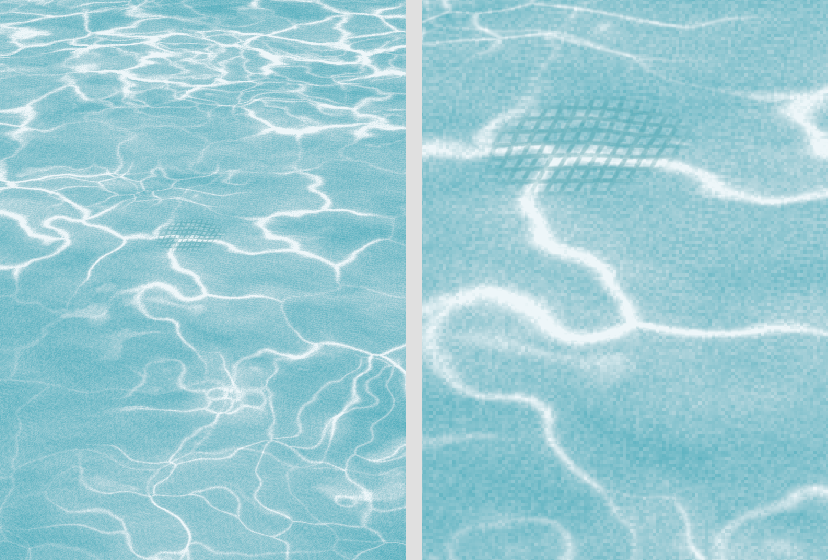
Left, the full canvas; right, a detail of the centre.
A WebGL 1 fragment shader for this texture:

```glsl
precision highp float;
uniform vec2 u_resolution;

float hash(vec2 p) {
  return fract(sin(dot(p, vec2(127.1, 311.7))) * 43758.5);
}

float noise(vec2 p) {
  vec2 i = floor(p), f = fract(p);
  f = f * f * (3.0 - 2.0 * f);
  return mix(mix(hash(i), hash(i + vec2(1, 0)), f.x),
             mix(hash(i + vec2(0, 1)), hash(i + vec2(1, 1)), f.x), f.y);
}

float fbm(vec2 p) {
  float sum = 0.0, amp = 0.53;
  for (int i = 0; i < 4; i++) {
    sum += amp * noise(p);
    p = mat2(1.6, 1.2, -1.2, 1.6) * p + 7.3;
    amp *= 0.5;
  }
  return sum;
}

// Distance to the border between the two nearest cell centres
float cellEdge(vec2 p) {
  vec2 cell = floor(p), near = vec2(9.0), next = vec2(9.0);
  for (int y = -1; y <= 1; y++) {
    for (int x = -1; x <= 1; x++) {
      vec2 c = cell + vec2(x, y);
      vec2 r = c + 0.1 + 0.8 * vec2(hash(c), hash(c + 41.7)) - p;
      if (dot(r, r) < dot(near, near)) {
        next = near;
        near = r;
      } else if (dot(r, r) < dot(next, next)) {
        next = r;
      }
    }
  }
  return dot(0.5 * (near + next), normalize(next - near));
}

// Bright thread of light with a soft halo
float caustic(vec2 p, float width) {
  float d = cellEdge(p) / width;
  return exp(-d * d) + 0.32 * exp(-d / 4.0);
}

// Tiled drain seen through the ripples: x is line strength, y is coverage
vec2 drain(vec2 uv, vec2 ripple) {
  vec2 q = uv - vec2(0.345, 0.575) + 0.025 * ripple;
  q.x -= 0.5 * q.y;
  float cover = 1.0 - smoothstep(0.75, 1.1, length(q / vec2(0.06, 0.032)));
  vec2 bars = abs(fract(q / vec2(0.009, 0.0075)) - 0.5);
  float lines = smoothstep(0.25, 0.42, max(bars.x, bars.y));
  return vec2(lines, cover);
}

void main() {
  vec2 uv = gl_FragCoord.xy / u_resolution.y;

  // Receding water plane, bent by ripples
  float depth = 1.0 / (1.55 - uv.y);
  vec2 pool = 5.0 * depth * vec2(uv.x - 0.36, 2.2);
  vec2 ripple = vec2(fbm(pool * 0.9 + 3.1), fbm(pool * 0.9 + 19.4)) - 0.5;
  vec2 fine = vec2(noise(pool * 2.6), noise(pool * 2.6 + 31.0)) - 0.5;
  vec2 bent = pool + 1.3 * ripple + 0.22 * fine;

  // Water body: broad swells and small mottling
  float swell = fbm(pool * vec2(0.8, 1.5) + ripple + 50.0);
  float mottle = fbm(pool * vec2(3.0, 5.0) + 2.0 * ripple);
  float tone = 0.3 + 1.1 * (swell - 0.5) + 0.5 * (mottle - 0.5);

  // Two nets of light, fading in and out along their length
  float width = 0.03 * pow(depth, 1.5);
  float fade = smoothstep(0.3, 0.62, noise(pool * 0.9 + 12.0));
  float patchy = smoothstep(0.5, 0.75, noise(pool * 0.8 + 77.0));
  float mainNet = caustic(bent, width * (0.75 + 0.6 * fade));
  float smallNet = caustic(bent * 1.7 + 1.2 * ripple + 23.0, width * 1.5);
  tone += mainNet * mix(0.35, 1.25, fade) + 0.75 * smallNet * patchy;

  // Pale veils and small glints on the surface
  tone += 0.35 * smoothstep(0.52, 0.75, fbm(bent * vec2(1.1, 1.9) + 90.0));
  tone += 0.7 * smoothstep(0.73, 0.82, fbm(bent * vec2(1.3, 2.2) + 140.0));
  tone -= 0.12 * smoothstep(0.75, 1.0, uv.y);

  vec2 grate = drain(uv, ripple);
  tone += grate.y * (0.12 - 0.5 * grate.x);

  // Film grain at two sizes
  float grain = hash(floor(uv * 512.0)) + hash(floor(uv * 512.0) + 9.0) - 1.0;
  tone += 0.36 * grain + 0.24 * (noise(uv * 300.0) - 0.5);

  vec3 deep = vec3(0.44, 0.73, 0.78);
  vec3 pale = vec3(0.69, 0.83, 0.86);
  vec3 light = vec3(0.93, 0.965, 0.975);
  vec3 color = deep + (pale - deep) * clamp(tone, -0.35, 1.0);
  color = mix(color, light, clamp(tone - 1.0, 0.0, 1.0));
  color = mix(color, vec3(0.45, 0.69, 0.71), 0.3 * grate.y * grate.x);
  gl_FragColor = vec4(color, 1.0);
}
```
